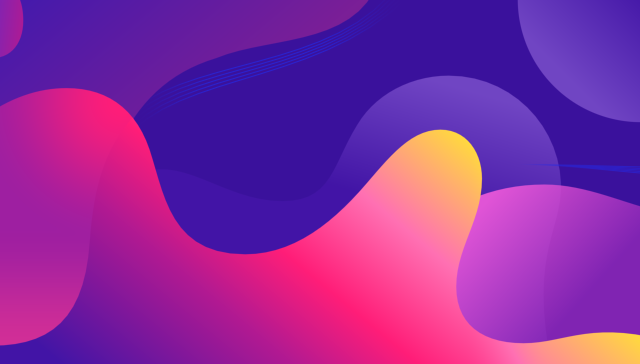
Give the GLSL for this background, as a Shadertoy shader.

```glsl
// Flowing gradient blobs in indigo, magenta, hot pink and yellow, with thin blue strands.
// Each blob is a closed path of cubic curves turned into a signed distance, then filled
// with a gradient and layered back to front. The canvas is 4.38 units tall, y runs down.

const float CANVAS_HEIGHT = 4.38;
const int CURVE_STEPS = 14;

const vec3 INDIGO = vec3(0.228, 0.068, 0.61);
const vec3 VIOLET = vec3(0.258, 0.08, 0.65);
const vec3 LAVENDER = vec3(0.44, 0.27, 0.765);
const vec3 PLUM = vec3(0.48, 0.12, 0.59);
const vec3 MAGENTA = vec3(0.62, 0.12, 0.63);
const vec3 ORCHID = vec3(0.86, 0.31, 0.82);
const vec3 GRAPE = vec3(0.50, 0.14, 0.70);
const vec3 CRIMSON = vec3(0.70, 0.10, 0.57);
const vec3 HOT_PINK = vec3(1.0, 0.115, 0.47);
const vec3 ROSE = vec3(1.0, 0.44, 0.70);
const vec3 YELLOW = vec3(1.0, 0.88, 0.21);
const vec3 STRAND_BLUE = vec3(0.14, 0.16, 0.90);

// Path: nearest squared distance and inside/outside sign, gathered edge by edge
struct Path { vec2 point; vec2 start; vec2 pen; float dist2; float side; };

Path moveTo(vec2 point, vec2 start) {
    return Path(point, start, start, 1e6, 1.0);
}

void lineTo(inout Path path, vec2 end) {
    vec2 edge = end - path.pen, rel = path.point - path.pen;
    vec2 gap = rel - edge * clamp(dot(rel, edge) / max(dot(edge, edge), 1e-8), 0.0, 1.0);
    path.dist2 = min(path.dist2, dot(gap, gap));
    bvec3 crossing = bvec3(path.point.y >= path.pen.y, path.point.y < end.y,
                           edge.x * rel.y > edge.y * rel.x);
    if (all(crossing) || all(not(crossing))) path.side = -path.side;
    path.pen = end;
}

void curveTo(inout Path path, vec2 c1, vec2 c2, vec2 end) {
    vec2 begin = path.pen;
    for (int i = 1; i <= CURVE_STEPS; i++) {
        float t = float(i) / float(CURVE_STEPS), s = 1.0 - t;
        lineTo(path, s*s*s*begin + 3.0*s*s*t*c1 + 3.0*s*t*t*c2 + t*t*t*end);
    }
}

// Coverage of the closed path, and of a thin line along an open one
float fill(Path path, float soft) {
    lineTo(path, path.start);
    return smoothstep(soft, -soft, path.side * sqrt(path.dist2));
}

float stroke(Path path, float width, float soft) {
    return smoothstep(width + soft, width - soft, sqrt(path.dist2));
}

// Gradient position from a linear ramp a.x*x + a.y*y + offset
float ramp(vec2 p, vec2 a, float offset) {
    return clamp(dot(p, a) + offset, 0.0, 1.0);
}

// Diagonal gradient of the large wave
vec3 waveColor(vec2 p) {
    float u = dot(p, vec2(0.64, -0.77)) + 0.5 * smoothstep(5.6, 6.6, p.x);
    vec3 col = mix(VIOLET, CRIMSON, clamp((u + 2.9) / 1.8, 0.0, 1.0));
    col = mix(col, HOT_PINK, clamp((u + 1.1) / 0.95, 0.0, 1.0));
    col = mix(col, ROSE, clamp((u + 0.15) / 1.15, 0.0, 1.0));
    return mix(col, YELLOW, clamp((u - 1.0) / 1.4, 0.0, 1.0));
}

void mainImage(out vec4 fragColor, in vec2 fragCoord) {
    float unit = CANVAS_HEIGHT / iResolution.y;
    vec2 p = vec2(fragCoord.x, iResolution.y - fragCoord.y) * unit;
    float soft = 0.75 * unit;
    vec3 col = INDIGO;

    // Upper left plum sheet
    Path sheet = moveTo(p, vec2(4.5, -0.1));
    curveTo(sheet, vec2(4.15, 0.55), vec2(3.2, 0.45), vec2(2.6, 0.7));
    curveTo(sheet, vec2(2.1, 0.85), vec2(1.75, 1.15), vec2(1.5, 1.6));
    lineTo(sheet, vec2(-0.1, 1.6));
    lineTo(sheet, vec2(-0.1, -0.1));
    col = mix(col, mix(VIOLET + 0.02, PLUM, ramp(p, vec2(0.25, 0.3), -0.1)), fill(sheet, soft));

    // Corner drop
    Path drop = moveTo(p, vec2(0.2, -0.1));
    curveTo(drop, vec2(0.25, 0.0), vec2(0.28, 0.1), vec2(0.28, 0.25));
    curveTo(drop, vec2(0.28, 0.5), vec2(0.15, 0.7), vec2(-0.1, 0.7));
    lineTo(drop, vec2(-0.1, -0.1));
    col = mix(col, mix(GRAPE, CRIMSON, ramp(p, vec2(2.5, 0.3), 0.1)), fill(drop, soft));

    // Lavender hill and disc
    Path hill = moveTo(p, vec2(1.8, 2.05));
    curveTo(hill, vec2(2.3, 1.95), vec2(2.75, 2.42), vec2(3.4, 2.42));
    curveTo(hill, vec2(4.0, 2.42), vec2(4.0, 1.98), vec2(4.3, 1.5));
    curveTo(hill, vec2(4.52, 1.13), vec2(4.95, 0.91), vec2(5.4, 0.91));
    curveTo(hill, vec2(6.15, 0.91), vec2(6.72, 1.5), vec2(6.75, 2.2));
    curveTo(hill, vec2(6.77, 2.75), vec2(6.4, 3.0), vec2(6.6, 4.2));
    lineTo(hill, vec2(1.8, 4.2));
    float hillCover = fill(hill, soft);
    col = mix(col, mix(VIOLET, LAVENDER, ramp(p, vec2(0.18, -0.62), 0.66)), hillCover);
    float disc = smoothstep(soft, -soft, length(p - vec2(7.71, -0.01)) - 1.48);
    col = mix(col, mix(VIOLET, LAVENDER, ramp(p, vec2(-0.5, 0.5), 3.95)), disc);

    // Blue strands
    for (int i = -2; i <= 2; i++) {
        float k = float(i);
        Path strand = moveTo(p, vec2(1.6, 1.45 + 0.06 * k));
        curveTo(strand, vec2(2.3, 0.8 + 0.04 * k), vec2(3.9, 0.9 + 0.04 * k), vec2(4.8 + 0.06 * k, -0.05));
        float fade = smoothstep(1.6, 2.6, p.x) * smoothstep(4.9, 3.7, p.x);
        col = mix(col, STRAND_BLUE, 0.75 * fade * stroke(strand, 0.006, soft));
        Path thread = moveTo(p, vec2(6.1, 1.98));
        curveTo(thread, vec2(6.7, 1.97), vec2(7.2, 2.02 + 0.01 * k), vec2(7.8, 2.05 + 0.02 * k));
        col = mix(col, STRAND_BLUE, 0.6 * smoothstep(6.2, 7.5, p.x) * stroke(thread, 0.006, soft));
    }

    // Orchid mound, with the hill faintly showing through
    Path mound = moveTo(p, vec2(5.0, 2.8));
    curveTo(mound, vec2(5.5, 2.4), vec2(6.0, 2.22), vec2(6.55, 2.22));
    curveTo(mound, vec2(7.0, 2.22), vec2(7.4, 2.4), vec2(7.8, 2.51));
    lineTo(mound, vec2(7.8, 4.5));
    lineTo(mound, vec2(5.0, 4.5));
    vec3 moundColor = mix(ORCHID, GRAPE, ramp(p, vec2(0.45, 0.4), -3.6)) + 0.02 * hillCover;
    col = mix(col, moundColor, fill(mound, soft));

    // Left lobe, painted on the wave
    Path lobe = moveTo(p, vec2(1.6, 1.41));
    curveTo(lobe, vec2(1.2, 1.85), vec2(1.12, 2.4), vec2(1.08, 2.9));
    curveTo(lobe, vec2(1.02, 3.85), vec2(0.6, 4.16), vec2(-0.1, 4.16));
    lineTo(lobe, vec2(-0.1, 0.8));
    lineTo(lobe, vec2(1.7, 0.8));
    vec3 lobeColor = mix(HOT_PINK, MAGENTA, smoothstep(0.0, 1.8, length(p - vec2(1.5, 1.2))));
    lobeColor = mix(lobeColor, vec3(0.82, 0.18, 0.59), smoothstep(2.7, 4.2, p.y));
    vec3 waveFill = mix(waveColor(p), lobeColor, fill(lobe, soft));

    // Large wave
    Path wave = moveTo(p, vec2(-0.1, 1.34));
    curveTo(wave, vec2(0.2, 1.15), vec2(0.5, 1.06), vec2(0.8, 1.06));
    curveTo(wave, vec2(1.25, 1.06), vec2(1.62, 1.27), vec2(1.8, 1.8));
    curveTo(wave, vec2(1.98, 2.35), vec2(2.05, 3.06), vec2(2.95, 3.06));
    curveTo(wave, vec2(3.55, 3.06), vec2(4.02, 2.66), vec2(4.4, 2.22));
    curveTo(wave, vec2(4.7, 1.87), vec2(4.95, 1.56), vec2(5.3, 1.56));
    curveTo(wave, vec2(5.62, 1.56), vec2(5.8, 1.84), vec2(5.8, 2.15));
    curveTo(wave, vec2(5.8, 2.65), vec2(5.49, 2.98), vec2(5.49, 3.45));
    curveTo(wave, vec2(5.49, 3.9), vec2(5.8, 4.13), vec2(6.3, 4.13));
    curveTo(wave, vec2(6.75, 4.13), vec2(7.05, 3.9), vec2(7.8, 4.05));
    lineTo(wave, vec2(7.8, 4.6));
    lineTo(wave, vec2(-0.1, 4.6));
    fragColor = vec4(mix(col, waveFill, fill(wave, soft)), 1.0);
}
```
